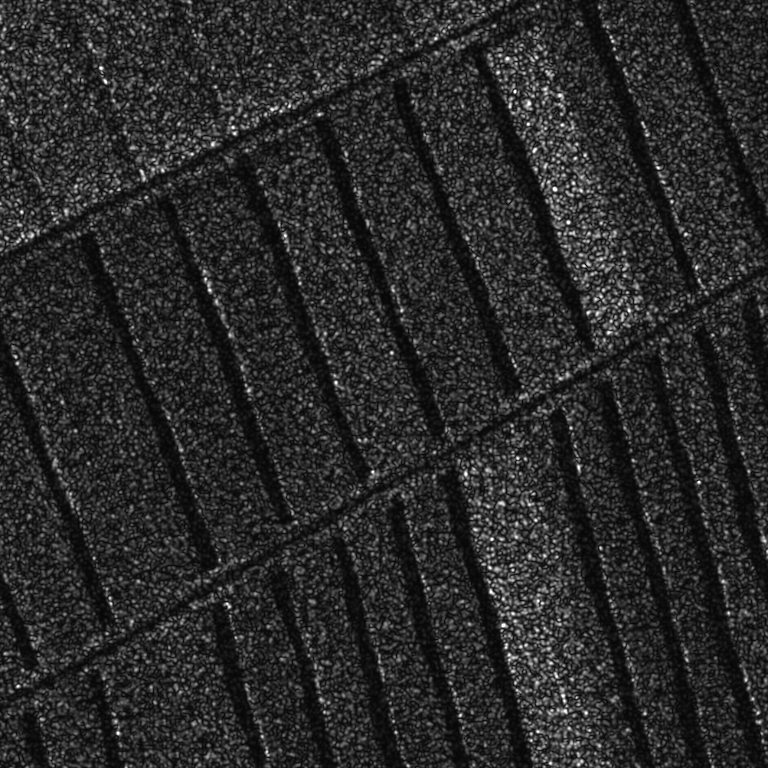
Write a WebGL 1 fragment shader that draws this texture.

```glsl
precision highp float;
uniform vec2 u_resolution;

const float GRAINS = 235.0;         // speckle cells across the canvas
const float GRAIN_SHARPNESS = 2.5;
const float FLOOR_LEVEL = 0.022;
const float FIELD_GAIN = 0.168;
const float SHADOW_GAIN = 0.042;
const float RIDGE_GAIN = 0.27;
const float STRIP_GAIN = 0.17;      // added on the two bright plots
const float SHADOW_WIDTH = 0.0105;
const float RIDGE_WIDTH = 0.0032;
const vec2 UPPER_ROAD = vec2(0.336, 0.490);  // height at left, slope
const vec2 LOWER_ROAD = vec2(0.922, 0.573);
const vec3 TINT = vec3(1.0);

float hash(vec2 c) {
  return fract(sin(dot(c, vec2(127.1, 311.7))) * 43758.55);
}

// Radar speckle: interference of one random wave per cell
float speckle(vec2 p) {
  vec2 cell = floor(p);
  vec2 wave = vec2(0.0);
  for (int j = -1; j <= 1; j++) {
    for (int i = -1; i <= 1; i++) {
      vec2 c = cell + vec2(float(i), float(j));
      vec2 d = c + vec2(hash(c + 3.1), hash(c + 17.7)) - p;
      float phase = 6.2832 * hash(c + 41.3);
      float amplitude = sqrt(-log(hash(c + 71.9) + 0.001));
      wave += amplitude * exp(-GRAIN_SHARPNESS * dot(d, d)) * vec2(cos(phase), sin(phase));
    }
  }
  return length(wave) * 1.26;
}

float waver(float t, float seed) {
  return 0.6 * sin(t * 17.0 + seed * 2.4) + 0.4 * sin(t * 43.0 + seed * 5.1);
}

float bump(float d, float width) {
  return exp(-d * d / (width * width));
}

float box(float lo, float hi, float x) {
  return smoothstep(lo - 0.004, lo + 0.004, x) * (1.0 - smoothstep(hi - 0.004, hi + 0.004, x));
}

// Ditch shadow with a thin lit bank on its right
float ditch(float gain, float d, float along, float seed, float strength) {
  d += 0.003 * waver(along, seed);
  float width = SHADOW_WIDTH * (0.95 + 0.3 * waver(along * 0.8, seed + 4.0));
  float shadow = 1.0 - smoothstep(width * 0.65, width * 1.4, abs(d + 0.014));
  gain = mix(gain, SHADOW_GAIN, strength * shadow);
  float patchy = 0.55 + 0.45 * waver(along * 2.3, seed + 1.0);
  return gain + RIDGE_GAIN * patchy * (0.35 + 0.65 * strength) * bump(d, RIDGE_WIDTH);
}

// Dark roadway between two lit verges
float road(float gain, float d, float along, float glow) {
  d += 0.003 * waver(along * 0.7, 2.0);
  float patchy = 0.7 + 0.3 * waver(along * 1.9, 6.0);
  gain += glow * patchy * (bump(d + 0.012, 0.007) + 0.6 * bump(d - 0.014, 0.006));
  return mix(gain, SHADOW_GAIN, 0.9 * bump(d, 0.0055));
}

float plotTone(float k, float row) {
  return FIELD_GAIN * (0.88 + 0.24 * hash(vec2(k, row)));
}

void main() {
  vec2 uv = gl_FragCoord.xy / u_resolution;
  vec2 p = vec2(uv.x, 1.0 - uv.y);
  float upper = (p.y - UPPER_ROAD.x + UPPER_ROAD.y * p.x) * 0.898;
  float lower = (p.y - LOWER_ROAD.x + LOWER_ROAD.y * p.x) * 0.868;

  // Top row: wide, faint plots
  float s = p.x - 0.42 * p.y;
  float top = plotTone(floor((s + 0.05) / 0.142), 1.0) + 0.08 * exp(-p.x * 5.0);
  top += 0.06 * bump(upper + 0.03, 0.022);
  for (int i = 0; i < 8; i++) {
    float k = float(i);
    top = ditch(top, s + 0.05 - 0.142 * k, p.y, k, 0.45);
  }

  // Middle row: even plots, wider toward both ends
  s = p.x - 0.38 * p.y;
  float ends = box(0.02, 0.97, upper) * box(-1.0, -0.022, lower);
  float middle = plotTone(floor((s - 0.0104) / 0.12), 2.0);
  middle += STRIP_GAIN * box(0.614, 0.685, s) * box(0.035, 0.9, upper) * ends;
  middle = mix(middle, SHADOW_GAIN, bump(upper - 0.03, 0.011) * (0.4 + 0.4 * waver(p.x, 1.0)));
  for (int i = -2; i < 8; i++) {
    float k = float(i);
    float spread = 0.045 * (step(5.5, k) - step(k, -0.5));
    middle = ditch(middle, s - 0.0104 - 0.12 * k - spread, p.y, k + 11.0, ends);
  }
  middle += 0.5 * RIDGE_GAIN * ends * bump(s - 0.687, RIDGE_WIDTH);

  // Bottom row: narrow plots, two of them doubled
  s = p.x - 0.26 * p.y;
  float start = smoothstep(0.018, 0.028, lower);
  float bottom = plotTone(floor((s + 0.15) / 0.083), 3.0);
  bottom += STRIP_GAIN * box(0.44, 0.54, s) * start * (0.45 + 0.75 * exp(-(s - 0.44) * 28.0));
  bottom += 0.6 * RIDGE_GAIN * bump(s - 0.497, RIDGE_WIDTH) * smoothstep(0.74, 0.8, p.y);
  for (int i = 0; i < 14; i++) {
    float k = float(i);
    float present = step(0.5, abs(mod(k, 6.0) - 2.0));
    float center = -0.19 + 0.0827 * k + 0.05 * sin(3.1416 * k / 13.0);
    bottom = ditch(bottom, s - center, p.y, k + 23.0, present * start);
  }

  // Join the rows and lay the roads over them
  float gain = mix(top, middle, smoothstep(-0.004, 0.004, upper));
  gain = mix(gain, bottom, smoothstep(-0.004, 0.004, lower));
  gain = road(gain, upper, p.x, 0.17);
  gain = road(gain, lower, p.x + 3.0, 0.11);

  // Rare glints beside the roads
  vec2 glintCell = floor(p * 45.0);
  float nearRoad = bump(min(abs(upper), abs(lower)), 0.025);
  float glint = step(0.95, hash(glintCell)) * nearRoad * bump(length(fract(p * 45.0) - 0.5), 0.15);

  float tone = FLOOR_LEVEL + max(gain, 0.02) * speckle(p * GRAINS) + 0.7 * glint;
  gl_FragColor = vec4(TINT * min(tone, 1.0), 1.0);
}
```
